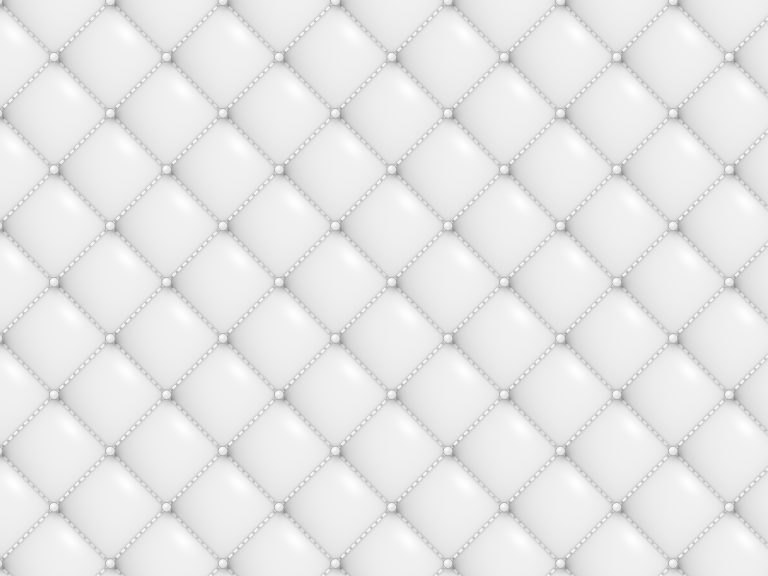
Write a Shadertoy shader that draws this pattern.

```glsl
// White quilted upholstery: a diagonal lattice of soft padded diamonds,
// stitched along every seam and pinned by a round button at each crossing.
// Rotated cell coordinates give pillow shading, seams, dashes and buttons.

#define PERIOD 0.1954               // button spacing, in canvas heights
#define ORIGIN vec2(0.0938, 0.9010) // position of one button
#define STITCHES 11.0               // dashes along one diamond side
#define STITCH_HALF vec2(0.029, 0.015)
#define SEAM_WIDTH 0.027
#define BUTTON_RADIUS 0.039         // in button spacings
#define PAD_TONE 0.948
#define SHADE_DEPTH 0.125
#define GLOSS 0.055

float gauss(float x, float width) {
    return exp(-x * x / (width * width));
}

float boxDistance(vec2 p, vec2 halfSize) {
    vec2 q = abs(p) - halfSize;
    return length(max(q, 0.0)) + min(max(q.x, q.y), 0.0);
}

// Padded surface; cell.x grows to the upper right, cell.y to the lower right.
float padTone(vec2 cell) {
    float tone = PAD_TONE;
    tone -= SHADE_DEPTH * exp(-5.5 * cell.x) * mix(1.0, 0.35, cell.y);
    tone -= 0.055 * exp(-3.2 * (cell.x + cell.y));
    tone -= 0.045 * exp(-9.0 * cell.y);
    tone -= 0.050 * exp(-14.0 * (1.0 - cell.x));
    tone -= 0.045 * exp(-8.0 * (1.0 - cell.y));
    // Soft reflection stretched along the upper right side
    vec2 glint = (cell - vec2(0.85, 0.43)) / vec2(0.085, 0.17);
    tone += GLOSS * exp(-dot(glint, glint));
    return tone;
}

// Groove with raised thread; across is the distance from the seam line.
float stitchSeam(float tone, float across, float along, float strength, float aa) {
    tone -= 0.12 * gauss(across, SEAM_WIDTH);
    vec2 local = vec2((fract(along * STITCHES) - 0.5) / STITCHES, across);
    float d = boxDistance(local, STITCH_HALF - 0.008) - 0.008;
    float rim = 1.0 - smoothstep(-aa, aa, d - 0.009);
    float thread = 1.0 - smoothstep(-aa, aa, d);
    tone = mix(tone, 0.76, 0.45 * rim * strength);
    return mix(tone, 0.965, thread * strength);
}

// Domed button with a cast shadow, dark rim and a small highlight.
float buttonTone(float tone, vec2 p, float aa) {
    float shadow = gauss(length(p - vec2(0.022, -0.025)), 0.060);
    tone -= 0.15 * shadow;
    float r = length(p);
    float rim = 1.0 - smoothstep(-aa, aa, r - BUTTON_RADIUS - 0.006);
    float body = 1.0 - smoothstep(-aa, aa, r - BUTTON_RADIUS);
    float dome = 0.90 + 0.9 * dot(p, vec2(-0.6, 0.8));
    dome += 0.07 * gauss(length(p - vec2(-0.010, 0.012)), 0.018);
    tone = mix(tone, 0.64, rim);
    return mix(tone, dome, body);
}

void mainImage(out vec4 fragColor, in vec2 fragCoord) {
    vec2 p = (fragCoord / iResolution.y - ORIGIN) / PERIOD;
    float pixel = 1.0 / (iResolution.y * PERIOD);

    // Diagonal lattice: every integer pair is a button
    vec2 lattice = vec2(p.x + p.y, p.x - p.y);
    vec2 cell = fract(lattice);
    vec2 nearest = lattice - floor(lattice + 0.5);
    float seamAA = 0.85 * pixel;

    // Blend the pads over the fold so neighbouring shades meet smoothly
    float tone = padTone(cell);
    tone = stitchSeam(tone, nearest.x, lattice.y, 0.60, seamAA);
    tone = stitchSeam(tone, nearest.y, lattice.x, 0.95, seamAA);

    // Back to upright axes around the nearest button
    vec2 button = 0.5 * vec2(nearest.x + nearest.y, nearest.x - nearest.y);
    tone = buttonTone(tone, button, 0.7 * pixel);

    fragColor = vec4(vec3(clamp(tone, 0.0, 1.0)), 1.0);
}
```
